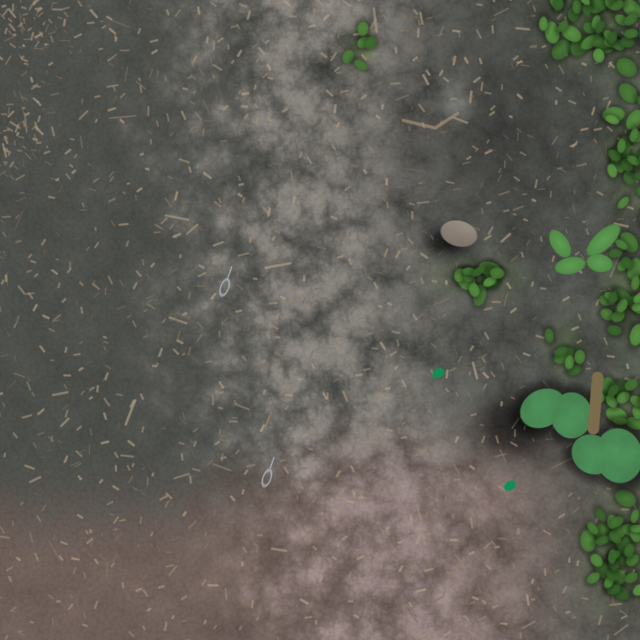
This texture is drawn by a Shadertoy shader. Its source:

```glsl
// Bare earth seen from above: dark soil at left, a pale crumbly band,
// warm ground below and green plants along the right side.
// Layered cellular noise makes the soil; gated grids scatter straw and leaves.
#define SOIL_SCALE 13.0
#define SOIL_CONTRAST 0.68
#define GRAIN 0.10
#define DARK_SOIL vec3(.275, .285, .27)
#define PALE_SOIL vec3(.455, .44, .42)
#define WARM_SOIL vec3(.415, .355, .33)
#define WARM_PALE vec3(.51, .45, .44)
#define LEAF_DARK vec3(.15, .29, .12)
#define LEAF_LIGHT vec3(.38, .62, .28)
#define STRAW vec3(.60, .53, .44)

// Plant patches: centre, radius
const vec4 PATCHES[8] = vec4[8](
    vec4(.94, .98, .09, .075), vec4(1., .76, .05, .09), vec4(.75, .568, .06, .025),
    vec4(.98, .53, .035, .07), vec4(.885, .45, .025, .04), vec4(.99, .37, .05, .04),
    vec4(.97, .14, .05, .08), vec4(.563, .925, .022, .03));

vec2 hash2(vec2 p) {
    vec3 q = fract(p.xyx * vec3(.1031, .1030, .0973));
    q += dot(q, q.yzx + 33.33);
    return fract((q.xx + q.yz) * q.zy);
}
mat2 turn(float a) { return mat2(cos(a), sin(a), -sin(a), cos(a)); }
float cover(float d) {
    float edge = 1. / iResolution.y;
    return 1. - smoothstep(-edge, edge, d);
}
float glow(vec2 p, vec4 s) {
    vec2 q = (p - s.xy) / s.zw;
    return exp(-dot(q, q));
}
// Ellipse with centre s.xy, radii s.zw and angle a
float ellipse(vec2 p, vec4 s, float a) {
    return (length(turn(-a) * (p - s.xy) / s.zw) - 1.) * min(s.z, s.w);
}
float segment(vec2 p, vec2 a, vec2 b) {
    vec2 d = b - a;
    return length(p - a - d * clamp(dot(p - a, d) / dot(d, d), 0., 1.));
}
float cellular(vec2 p) {
    float nearest = 2.;
    for (int k = 0; k < 9; k++) {
        vec2 c = floor(p) + vec2(k % 3, k / 3) - 1.;
        nearest = min(nearest, length(c + hash2(c + 71.) - p));
    }
    return 1. - nearest;
}
float soilNoise(vec2 p) {
    float sum = 0., amp = .42;
    for (int i = 0; i < 5; i++) {
        sum += amp * cellular(p + .25 * sin(p.yx * 2.3 + float(i)));
        p = turn(.7) * p * 1.95 + 9.;
        amp *= .62;
    }
    return sum;
}
// One straw per cell: x is coverage, y its brightness
vec2 straw(vec2 p, float scale, float chance) {
    vec2 id = floor(p * scale), h = hash2(id + scale), k = hash2(id + scale + 47.);
    vec2 dir = vec2(.08 + .2 * h.y, 0) * turn(6.28 * k.x);
    float d = segment(fract(p * scale) - .35 - .3 * h, -dir, dir) / scale;
    return vec2(cover(d - .0007 - .0012 * h.x) * step(k.y, chance), .7 + .5 * h.x);
}
float plantDensity(vec2 p) {
    float d = 0.;
    for (int i = 0; i < 8; i++) d += glow(p, PATCHES[i]);
    return d;
}
void addLeaves(inout vec3 col, vec2 p, float scale) {
    for (int k = 0; k < 9; k++) {
        vec2 c = floor(p * scale) + vec2(k % 3, k / 3) - 1.;
        vec2 h = hash2(c + scale), g = hash2(c + 19.), centre = (c + h) / scale;
        float gate = step(.2 + .6 * g.x, plantDensity(centre));
        float d = ellipse(p, vec4(centre, vec2(.52, .27 + .15 * h.y) / scale), 6.28 * g.y);
        col *= 1. - .3 * gate * (1. - smoothstep(-.002, .009, d));
        vec3 leaf = mix(LEAF_DARK, LEAF_LIGHT, .3 + .7 * h.x) * (.9 - 12. * d);
        col = mix(col, leaf, .88 * gate * cover(d));
    }
}
void mainImage(out vec4 fragColor, in vec2 fragCoord) {
    vec2 p = fragCoord / iResolution.xy;
    float n = soilNoise(p * SOIL_SCALE) - .5, green = plantDensity(p);
    // Ground zones
    float axis = .67 - .14 * smoothstep(.1, .55, p.y);
    float across = (p.x - axis + .25 * n) / .19;
    float pale = clamp(exp(-across * across) * (.58 + 2.2 * n) + .1, 0., 1.);
    float rim = .25 + .1 * smoothstep(.2, .6, p.x);
    float warm = 1. - smoothstep(rim - .13, rim + .05, p.y + .1 * n);
    warm *= 1. - .8 * smoothstep(.75, .95, p.x);
    vec3 col = mix(mix(DARK_SOIL, WARM_SOIL, warm), mix(PALE_SOIL, WARM_PALE, warm), pale);
    float rough = .3 + .7 * smoothstep(.22, .5, p.x);
    col *= 1. + SOIL_CONTRAST * n * rough + GRAIN * (cellular(p * 150.) - .5);
    col *= 1. - .22 * glow(p, vec4(.77, .8, .16, .18));
    col *= 1. - .6 * glow(p, vec4(.81, .335, .065, .045));
    col += .2 * (.6 + n) * glow(p, vec4(.71, .845, .03, .035));
    col = mix(col, vec3(.29, .37, .22) * (1. + n), .6 * min(green, 1.));
    // Straw, denser in the upper left corner, and a twig
    float litter = glow(p, vec4(.03, .98, .08, .06)) + glow(p, vec4(.02, .79, .04, .06));
    for (float i = 0.; i < 6.; i++) {
        vec2 s = straw(turn(.4 * i) * p + 3., 13. + 9. * i, .1 + .015 * i + .8 * litter);
        col = mix(col, STRAW * s.y, .65 * s.x);
    }
    float twig = segment(p, vec2(.63, .812), vec2(.68, .8));
    twig = min(twig, segment(p, vec2(.68, .8), vec2(.715, .823)));
    col = mix(col, STRAW, .8 * cover(twig - .0025));
    // Pale wire loops and teal chips
    for (float i = 0.; i < 2.; i++) {
        vec2 q = p - vec2(.353, .56) - i * vec2(.066, -.298);
        float wire = abs(ellipse(q, vec4(-.002, -.009, .006, .013), -.35));
        wire = min(wire, segment(q, vec2(.002, .003), vec2(.009, .023)));
        col = mix(col, vec3(.72, .75, .8), .85 * cover(wire - .0009));
        vec2 chip = vec2(.685, .417) + i * vec2(.112, -.176);
        col = mix(col, vec3(.08, .55, .34), cover(ellipse(p, vec4(chip, .01, .007), .6)));
    }
    // Stone with its shadow
    col *= 1. - .7 * glow(p, vec4(.703, .622, .03, .02));
    vec3 stone = vec3(.55, .51, .47) * (.95 + 5. * (p.y - .634) + .2 * n);
    col = mix(col, stone, cover(ellipse(p, vec4(.717, .635, .029, .02), -.25)));
    // Small foliage, seedling, broad leaves and a stalk
    addLeaves(col, p, 30.);
    addLeaves(col, p, 47.);
    float seedling = min(ellipse(p, vec4(.875, .619, .024, .013), -1.), ellipse(p, vec4(.943, .625, .033, .014), .75));
    seedling = min(seedling, ellipse(p, vec4(.891, .585, .024, .013), .2));
    seedling = min(seedling, ellipse(p, vec4(.937, .589, .02, .014), -.2));
    col = mix(col, vec3(.31, .54, .27) - 5. * seedling, cover(seedling));
    float broad = min(ellipse(p, vec4(.848, .362, .037, .029), .5), ellipse(p, vec4(.893, .351, .032, .036), 0.));
    broad = min(broad, ellipse(p, vec4(.926, .29, .034, .03), -.6));
    broad = min(broad, ellipse(p, vec4(.967, .288, .037, .043), .2));
    col *= 1. - .5 * (1. - smoothstep(0., .022, broad));
    col = mix(col, vec3(.27, .5, .31) * (1. + .25 * n - 3. * broad), cover(broad));
    float stalk = segment(p, vec2(.934, .41), vec2(.927, .33)) - .009;
    col = mix(col, vec3(.48, .42, .3), cover(stalk));
    fragColor = vec4(clamp(col, 0., 1.), 1);
}
```
